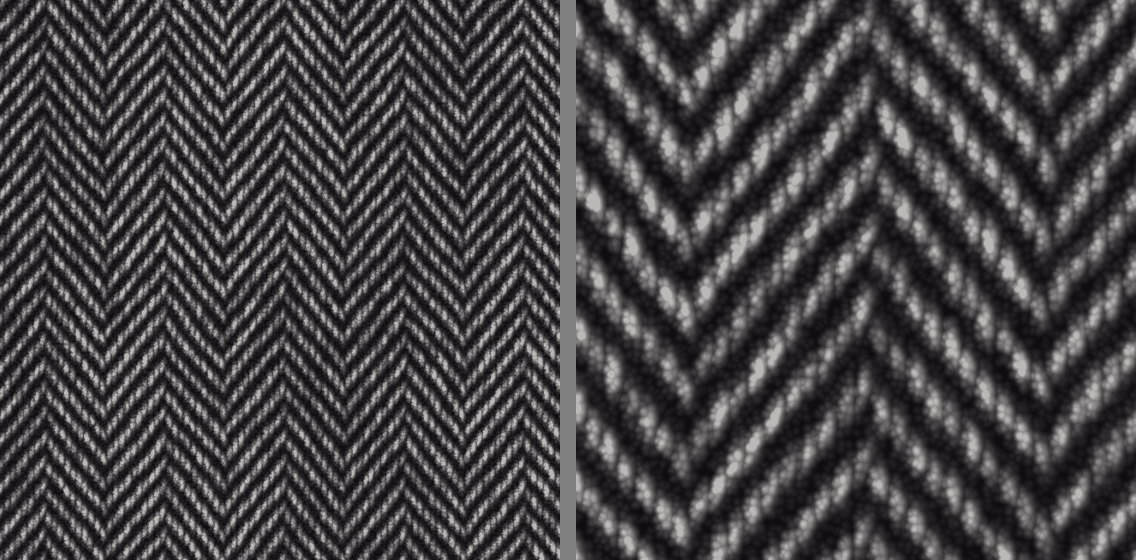
Left, the full canvas; right, a detail of the centre.
Reproduce this texture procedurally as a WebGL 2 fragment shader.

```glsl
#version 300 es
precision highp float;
// Herringbone wool twill: pale weft beads climb and fall in zigzag bands on a dark warp.
// Each thread column places its beads on a folded diagonal; every bead is a soft slanted
// ellipse with its own jitter, and cellular grain adds the fuzzy fibres.

#define BAND_PERIOD 0.2139   // width of one full zigzag, in canvas widths
#define FIRST_PEAK 0.0825    // position of the first peak
#define ROWS 23.0            // stripes down the canvas
#define THREADS 20.0         // thread columns in one zigzag
#define RISE 2.95            // stripes climbed between valley and peak
#define BREAK_SHIFT 0.30     // stripe offset where the twill reverses
#define LEAN_RISING 0.25     // bead lean in rising bands, in rows per thread
#define LEAN_FALLING -0.16   // bead lean in falling bands
#define BEAD_HEIGHT 0.235    // bead radius, in rows
#define GRAIN_SCALE 200.0    // fibre cells across the canvas
#define WOBBLE 0.0016        // unevenness of the weave

uniform vec2 u_resolution;
out vec4 outColor;

const vec3 WARP_DARK = vec3(0.060, 0.052, 0.062);
const vec3 WEFT_LIGHT = vec3(0.735, 0.720, 0.720);

float hash(vec2 p) {
  vec3 q = fract(vec3(p.xyx) * 0.1031);
  q += dot(q, q.yzx + 33.33);
  return fract((q.x + q.y) * q.z);
}

// Distance to the nearest scattered point
float cellular(vec2 p) {
  vec2 cell = floor(p);
  float nearest = 2.0;
  for (int j = -1; j <= 1; j++) {
    for (int i = -1; i <= 1; i++) {
      vec2 id = cell + vec2(i, j);
      vec2 point = id + vec2(hash(id), hash(id + 71.7));
      nearest = min(nearest, length(p - point));
    }
  }
  return nearest;
}

// Slow unevenness from layered sines
vec2 weaveWobble(vec2 p) {
  return WOBBLE * vec2(
    sin(p.y * 17.0 + 2.0 * sin(p.x * 5.0)) + 0.6 * sin(p.y * 43.0 + p.x * 11.0),
    sin(p.x * 21.0 + 1.5 * sin(p.y * 7.0)) + 0.6 * sin(p.x * 37.0 - p.y * 13.0));
}

// Brightness of the weft beads around a point
float weftBeads(vec2 p) {
  float across = (p.x - FIRST_PEAK) / BAND_PERIOD * THREADS;
  float brightest = 0.0;
  for (int i = -1; i <= 1; i++) {
    float thread = floor(across) + float(i);
    float turn = (thread + 0.5) / THREADS;
    float fold = 2.0 * abs(fract(turn + 0.5) - 0.5);
    float falling = 1.0 - step(0.5, fract(turn));
    float dx = across - thread - 0.5;

    // Folded diagonal picks the stripe; beads lean along it
    float lean = mix(LEAN_RISING, LEAN_FALLING, falling);
    float row = p.y * ROWS + RISE * fold + BREAK_SHIFT * falling + 0.33 - lean * dx;
    vec2 id = vec2(thread + 40.0, floor(row) + 10.0);
    float dy = fract(row) - 0.5 + 0.10 * (hash(id) - 0.5);
    dx += 0.22 * (hash(id + 19.3) - 0.5);

    float size = mix(0.86, 1.14, hash(id + 53.1));
    vec2 radius = vec2(mix(0.55, 0.51, falling), BEAD_HEIGHT * size);
    vec2 d = vec2(dx, dy) / radius;
    float tone = mix(0.62, 1.12, hash(id + 87.9));
    brightest = max(brightest, tone * exp(-dot(d, d)));
  }
  return brightest;
}

void main() {
  vec2 uv = gl_FragCoord.xy / u_resolution;
  vec2 p = uv + weaveWobble(uv);

  // Fibre grain: fine specks, fuzzy clumps and broad worn patches
  float speck = 0.5 - cellular(p * GRAIN_SCALE);
  float clump = 0.5 - cellular(p * GRAIN_SCALE * 0.4 + 9.0);
  float patches = 0.5 - cellular(p * 13.0 + 3.0);

  float beads = weftBeads(p + 0.0016 * vec2(speck, clump));
  float light = beads * (1.0 + 0.62 * speck + 0.20 * clump);
  light += 0.015 + 0.15 * speck + 0.06 * clump;

  // Shadow along the reversals and slow tonal drift
  float turn = (p.x - FIRST_PEAK) / BAND_PERIOD * 2.0;
  float seam = abs(fract(turn + 0.5) - 0.5);
  light *= 1.0 - 0.25 * exp(-seam * seam * 260.0);
  light *= 1.0 + 0.09 * sin(uv.x * 9.0 - 1.6 + sin(uv.y * 6.0)) + 0.22 * patches;

  outColor = vec4(mix(WARP_DARK, WEFT_LIGHT, clamp(light, 0.0, 1.0)), 1.0);
}
```
